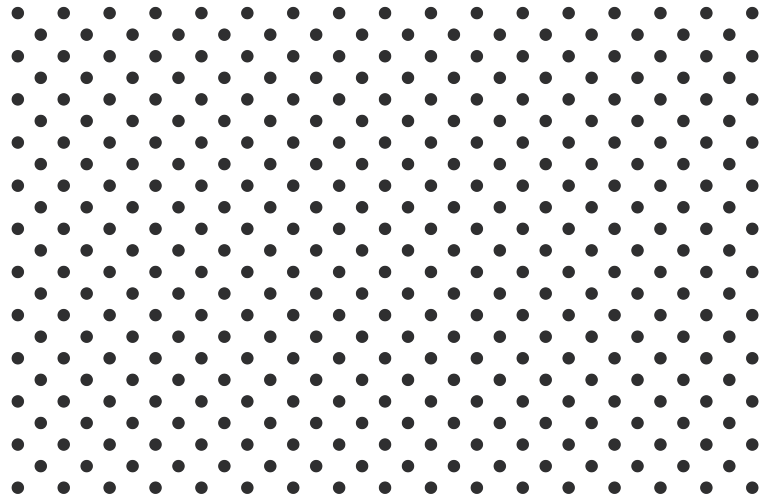
A WebGL 2 fragment shader for this pattern:

```glsl
#version 300 es
precision highp float;
// Charcoal polka dots on white, in staggered rows of 17 and 16.
// Each point finds its nearest row, then the nearest dot in that row,
// and shades by the distance to it. Lengths are in canvas widths.

uniform vec2 u_resolution;
out vec4 fragColor;

const vec3 PAPER = vec3(1.0);
const vec3 INK = vec3(0.185, 0.185, 0.19);

const vec2 FIRST_DOT = vec2(0.0232, 0.0108);  // centre of the lower left dot
const vec2 SPACING = vec2(0.05977, 0.02809);  // dot pitch, row pitch
const float ROWS = 23.0;
const float LONG_ROW_DOTS = 17.0;
const float RADIUS = 0.0081;
const float EDGE_BLUR = 0.0008;               // softness of the printed rim

// Signed distance to the nearest dot of the staggered lattice
float dotDistance(vec2 p) {
    vec2 cell = (p - FIRST_DOT) / SPACING;
    float row = clamp(round(cell.y), 0.0, ROWS - 1.0);
    float odd = mod(row, 2.0);

    // Odd rows shift by half a pitch and hold one dot fewer
    float column = clamp(round(cell.x - 0.5 * odd), 0.0, LONG_ROW_DOTS - 1.0 - odd);
    vec2 center = FIRST_DOT + SPACING * vec2(column + 0.5 * odd, row);
    return length(p - center) - RADIUS;
}

void main() {
    vec2 p = gl_FragCoord.xy / u_resolution.x;
    float pixel = 1.0 / u_resolution.x;

    // Soft rim, never narrower than the pixel grid can resolve
    float halfEdge = max(EDGE_BLUR, 0.6 * pixel);
    float ink = 1.0 - smoothstep(-halfEdge, halfEdge, dotDistance(p));
    fragColor = vec4(mix(PAPER, INK, ink), 1.0);
}
```
